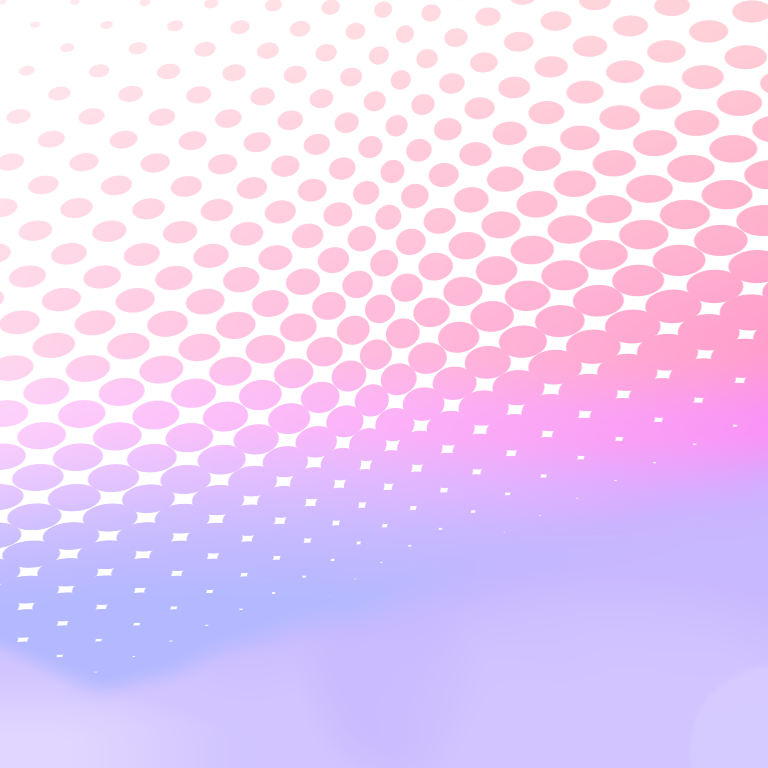
This background is drawn by a WebGL 2 fragment shader. Its source:

```glsl
#version 300 es
precision highp float;

uniform vec2 u_resolution;
out vec4 outColor;

const vec3 BLUSH = vec3(1.00, 0.81, 0.84);
const vec3 ROSE = vec3(1.00, 0.70, 0.80);
const vec3 PINK = vec3(1.00, 0.62, 0.80);
const vec3 MAGENTA = vec3(0.98, 0.58, 0.96);
const vec3 VIOLET = vec3(0.86, 0.65, 1.00);
const vec3 LILAC = vec3(0.76, 0.70, 1.00);
const vec3 PERIWINKLE = vec3(0.705, 0.725, 1.00);
const vec3 CLOUD = vec3(0.785, 0.72, 1.00);
const vec3 CLOUD_LIGHT = vec3(0.82, 0.77, 1.00);
const vec3 CLOUD_PALE = vec3(0.88, 0.84, 1.00);

// Warped lattice: x is the column number, y the row number
vec2 latticeCoord(vec2 p) {
    float s = p.x - 0.484 - 0.0907 * (0.52 - p.y);
    float lift = max(0.0, 1.0 - p.y / 0.52);
    float spacing = 0.0302 + 0.026 * abs(s) / (abs(s) + 0.469);
    spacing += lift * (0.003 * s * abs(s) / (s * s + 0.0243) - 0.00065);
    float column = s / spacing;
    float low = max(p.y - 0.521, 0.0);
    float y = p.y + 0.653 * low * low - 0.521;
    return vec2(column, (y + 0.0277 * column - 0.00009 * column * column) / 0.0596);
}

// Distance to the nearest dot centre, in half rows
float dotDistance(vec2 cell) {
    vec2 base = floor(cell + 0.5);
    float nearest = 9.0;
    for (int j = -1; j <= 1; j++) {
        for (int i = -1; i <= 1; i++) {
            vec2 d = cell - base - vec2(i, j);
            nearest = min(nearest, length(vec2(d.x, 2.0 * d.y - 0.93 * d.x)));
        }
    }
    return nearest;
}

// Dots grow across a slanted front until they merge
float dotRadius(vec2 p) {
    float w = p.y - 0.527 + 0.37 * (p.x - 0.484);
    return 0.71 + 0.69 * w + 0.54 * max(w, 0.0) - 0.12 * smoothstep(0.52, 0.65, -w);
}

// Ink gradient, paler toward the upper left
vec3 inkColor(vec2 p) {
    float y = p.y + 0.012 * sin(p.x * 6.0);
    vec3 c = mix(BLUSH, ROSE, smoothstep(0.0, 0.27, y));
    c = mix(c, PINK, smoothstep(0.25, 0.45, y));
    c = mix(c, MAGENTA, smoothstep(0.44, 0.55, y));
    c = mix(c, VIOLET, smoothstep(0.55, 0.635, y));
    c = mix(c, LILAC, smoothstep(0.61, 0.71, y));
    c = mix(c, PERIWINKLE, smoothstep(0.69, 0.80, y));
    float pale = 0.58 * (1.0 - p.x) * (1.0 - smoothstep(0.52, 0.80, y));
    return mix(c, vec3(1.0), pale);
}

float ripple(vec2 p) {
    return sin(p.x * 19.0 + 2.0 * sin(p.y * 13.0)) + 0.5 * sin(p.x * 43.0 - p.y * 31.0);
}

// Soft disc used for painted patches
float patchMask(vec2 p, vec2 centre, vec2 size, float soft) {
    float d = length((p - centre) / size) + 0.025 * ripple(p);
    return 1.0 - smoothstep(1.0 - soft, 1.0 + soft, d);
}

// Layered clouds along the bottom
vec3 addClouds(vec3 c, vec2 p) {
    float wave = 0.005 * ripple(p);
    float ridge = 0.89 - 0.30 * (p.x - 0.163) + wave;
    float soft = mix(0.012, 0.06, p.x);
    float body = smoothstep(-soft, soft, p.y - ridge);
    vec3 tint = mix(CLOUD, CLOUD_LIGHT, smoothstep(0.74, 0.93, p.y + 0.01 * ripple(p)));
    tint = mix(tint, CLOUD, 0.75 * patchMask(p, vec2(0.51, 0.88), vec2(0.10, 0.12), 0.35));
    tint = mix(tint, CLOUD_LIGHT, 0.6 * patchMask(p, vec2(0.80, 0.92), vec2(0.25, 0.14), 0.3));
    tint = mix(tint, CLOUD_PALE, 0.35 * patchMask(p, vec2(1.0, 0.98), vec2(0.10, 0.11), 0.06));
    c = mix(c, tint, body);

    float leftRidge = 0.835 + 0.33 * p.x + wave;
    float puff = smoothstep(-0.004, 0.035, p.y - leftRidge);
    puff *= 1.0 - smoothstep(0.06, 0.34, p.x);
    vec3 puffTint = mix(CLOUD_LIGHT, CLOUD_PALE, smoothstep(0.86, 0.97, p.y));
    return mix(c, puffTint, puff);
}

void main() {
    vec2 p = gl_FragCoord.xy / u_resolution;
    p.y = 1.0 - p.y;
    float d = dotDistance(latticeCoord(p));
    float edge = 22.0 / min(u_resolution.x, u_resolution.y);
    float ink = 1.0 - smoothstep(-edge, edge, d - dotRadius(p));
    vec3 color = mix(vec3(1.0), inkColor(p), ink);
    outColor = vec4(addClouds(color, p), 1.0);
}
```
